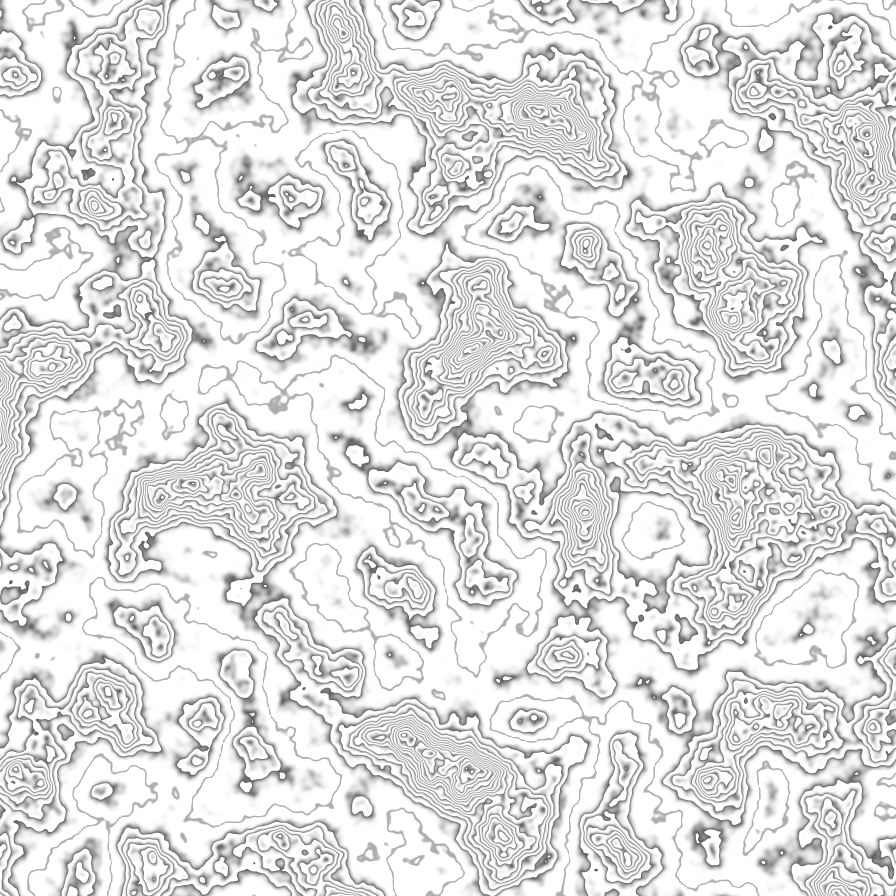
Reproduce this texture procedurally as a Shadertoy shader.

```glsl
// Grey contour lines over rough fractal terrain. Height is squared so that flat
// plains stay white while slopes crowd with lines; every level darkens gradually
// and then snaps back to white. The steps are smoothed by an exact box filter.

const float BASE_CELLS = 7.0;      // largest noise cells across the canvas
const int   OCTAVES = 5;
const float GAIN = 0.45;           // amplitude ratio between octaves
const float PLAIN_OFFSET = 0.15;   // raises the plains away from mean height
const float LEVELS = 20.0;         // contour density
const float INK_START = 0.25;      // part of each level that stays white
const vec3  PAPER = vec3(1.0);
const vec3  INK = vec3(0.34);

// Pseudo-random unit vector for a lattice point
vec2 hashDirection(vec2 cell) {
    float h = fract(sin(dot(cell, vec2(127.1, 311.7))) * 43758.5453);
    float angle = 6.28319 * h;
    return vec2(cos(angle), sin(angle));
}

// Gradient noise, about -0.7 to 0.7
float gradientNoise(vec2 p) {
    vec2 i = floor(p);
    vec2 f = p - i;
    vec2 u = f * f * f * (f * (f * 6.0 - 15.0) + 10.0);
    vec2 e = vec2(1.0, 0.0);
    float a = dot(hashDirection(i), f);
    float b = dot(hashDirection(i + e.xy), f - e.xy);
    float c = dot(hashDirection(i + e.yx), f - e.yx);
    float d = dot(hashDirection(i + e.xx), f - e.xx);
    return mix(mix(a, b, u.x), mix(c, d, u.x), u.y);
}

// Sum of octaves, each turned to hide the lattice
float terrain(vec2 p, float gain) {
    mat2 turnAndDouble = 2.0 * mat2(0.8, 0.6, -0.6, 0.8);
    float height = 0.0;
    float amplitude = 1.0;
    for (int i = 0; i < OCTAVES; i++) {
        height += amplitude * gradientNoise(p);
        p = turnAndDouble * p + vec2(17.3, 9.1);
        amplitude *= gain;
    }
    return height;
}

// Integral of the repeating quadratic ink ramp
float inkIntegral(float phase, float start) {
    float ramp = max(fract(phase) - start, 0.0) / (1.0 - start);
    return (floor(phase) + ramp * ramp * ramp) * (1.0 - start) / 3.0;
}

// Mean ink over one pixel footprint
float filteredInk(float phase, float width, float start) {
    float halfWidth = 0.5 * max(width, 0.01);
    float upper = inkIntegral(phase + halfWidth, start);
    float lower = inkIntegral(phase - halfWidth, start);
    return (upper - lower) / (2.0 * halfWidth);
}

void mainImage(out vec4 fragColor, in vec2 fragCoord) {
    vec2 uv = fragCoord / iResolution.y;

    // Squared height: wide plains, crowded slopes
    float height = terrain(uv * BASE_CELLS + vec2(3.7, 21.4), GAIN) + PLAIN_OFFSET;
    float phase = LEVELS * height * height;

    // Contour shading
    float width = length(vec2(dFdx(phase), dFdy(phase)));
    float ink = filteredInk(phase, width, INK_START);
    fragColor = vec4(mix(PAPER, INK, clamp(ink, 0.0, 1.0)), 1.0);
}
```
